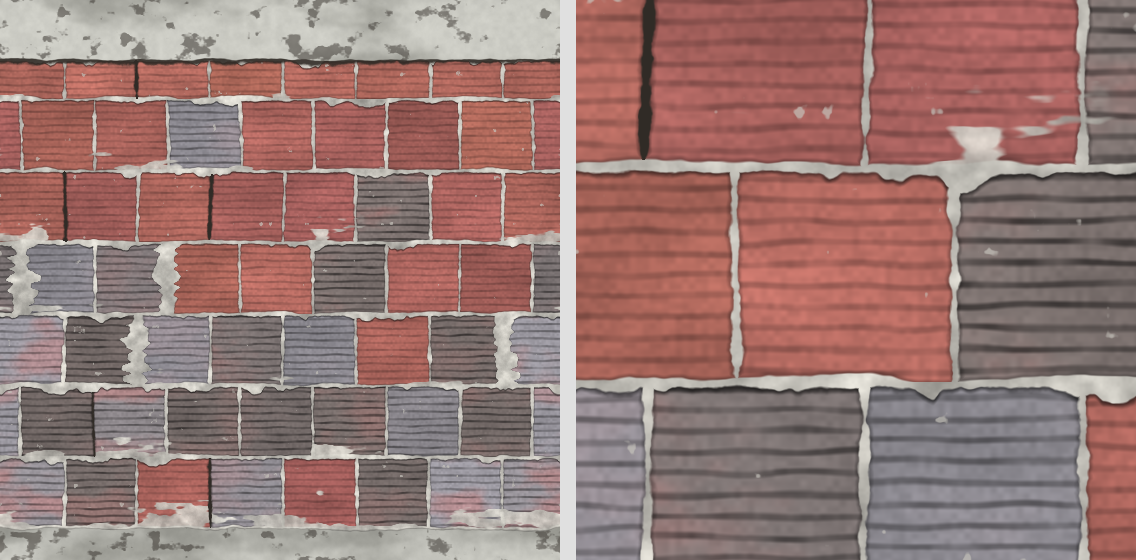
Left, the full canvas; right, a detail of the centre.
This texture is drawn by a WebGL 1 fragment shader. Its source:

```glsl
precision highp float;
uniform vec2 u_resolution;

#define WALL_BOTTOM 0.056
#define WALL_TOP 0.894
#define COURSE 0.1278
#define PITCH 0.1305
#define RIDGES 10.0
#define SIDE_JOINT 0.0026
#define BED_JOINT 0.0030
#define DROOP 0.013
#define SMEAR 0.036
#define GAP_CHANCE 0.07

const vec3 RED = vec3(0.61, 0.355, 0.345);
const vec3 ORANGE = vec3(0.70, 0.42, 0.36);
const vec3 GREY = vec3(0.58, 0.57, 0.60);
const vec3 UMBER = vec3(0.47, 0.43, 0.42);
const vec3 MORTAR = vec3(0.77, 0.76, 0.73);
const vec3 CONCRETE = vec3(0.80, 0.80, 0.77);
const vec3 STAIN = vec3(0.65, 0.65, 0.62);
const vec3 SHADOW = vec3(0.19, 0.17, 0.15);

float hash(vec2 p) {
  vec3 q = fract(p.xyx * 0.1031);
  q += dot(q, q.yzx + 33.33);
  return fract((q.x + q.y) * q.z);
}

// Value noise that wraps over the unit square for whole cell counts
float noise(vec2 uv, vec2 cells) {
  vec2 p = uv * cells, i = floor(p), f = p - i;
  f = f * f * (3.0 - 2.0 * f);
  vec2 a = mod(i, cells), b = mod(i + 1.0, cells);
  return mix(mix(hash(a), hash(vec2(b.x, a.y)), f.x),
             mix(hash(vec2(a.x, b.y)), hash(b), f.x), f.y);
}

float fbm(vec2 uv, vec2 cells) {
  float sum = 0.0, amp = 0.533;
  for (int i = 0; i < 4; i++) {
    sum += amp * noise(uv, cells);
    cells *= 2.0;
    amp *= 0.5;
  }
  return sum;
}

// Fired clay with horizontal ridges; v runs up the face from 0 to 1
vec3 clay(vec2 uv, vec2 id, float v, float ridges) {
  float tint = hash(id + 3.7), tone = hash(id + 31.3);
  float greyChance = max(0.10, 1.1 - 0.33 * abs(id.y - 1.3));
  float isGrey = step(hash(id + 11.9), greyChance);
  float cloud = fbm(uv, vec2(12.0, 20.0));
  vec3 red = mix(RED, ORANGE, max(tint * tint, 0.6 * step(5.5, id.y)));
  vec3 grey = mix(GREY, UMBER, smoothstep(0.25, 0.8, tint));
  grey = mix(grey, RED, 0.5 * tone * smoothstep(0.45, 0.75, cloud));
  vec3 color = mix(red, grey, isGrey) * (0.91 + 0.17 * tone);

  float wobble = 0.25 * noise(uv, vec2(30.0, 60.0));
  float t = abs(fract(v * ridges + tone + wobble) - 0.5);
  float groove = 1.0 - smoothstep(0.04, 0.26, t);
  float depth = 0.17 + 0.14 * isGrey * (0.5 + tint);
  color *= 1.04 - depth * groove * (0.5 + noise(uv, vec2(50.0, 90.0)));
  color *= 0.84 + 0.32 * cloud;
  color *= 0.94 + 0.12 * noise(uv, vec2(256.0));
  float flecks = smoothstep(0.79, 0.86, fbm(uv, vec2(60.0)));
  return mix(color, MORTAR, 0.7 * flecks);
}

vec3 concrete(vec2 uv, float height) {
  float mottled = fbm(uv, vec2(6.0, 14.0));
  vec3 color = mix(CONCRETE, STAIN, smoothstep(0.42, 0.78, mottled));
  color *= 1.0 - 0.09 * smoothstep(0.08, 0.16, height);
  float low = 1.0 - smoothstep(0.0, 0.06, height);
  float pits = smoothstep(0.66, 0.76, fbm(uv, vec2(36.0, 44.0)) + 0.09 * low);
  color = mix(color, SHADOW, 0.5 * pits);
  return color * (0.95 + 0.1 * fbm(uv, vec2(80.0)));
}

void main() {
  vec2 uv = gl_FragCoord.xy / u_resolution;
  float soft = max(0.0008, 0.8 / min(u_resolution.x, u_resolution.y));
  float coarse = fbm(uv, vec2(24.0)) - 0.5;
  float fine = fbm(uv, vec2(72.0)) - 0.5;

  // Course and brick: alternate courses hold seven and eight bricks
  float row = clamp(floor((uv.y - WALL_BOTTOM) / COURSE), 0.0, 6.0);
  float bottom = WALL_BOTTOM + row * COURSE;
  float height = min(COURSE, WALL_TOP - bottom);
  float v = (uv.y - bottom) / height;
  float odd = mod(row, 2.0), count = 7.0 + odd;
  float bend = 0.006 * (noise(uv, vec2(8.0, 7.0)) - 0.5);
  float x = fract(uv.x + bend - mix(0.115, 0.038, odd));
  float column = min(floor(x / PITCH), count - 1.0);
  float fromLeft = x - column * PITCH;
  float toRight = (column > count - 1.5 ? 1.0 : (column + 1.0) * PITCH) - x;

  // Mortar edges: ragged sides, drooping beds and a few wide smears
  float joint = mod(column + step(toRight, fromLeft), count);
  float chance = hash(vec2(joint, row) + 57.1);
  float smeared = step(0.72, chance) * step(abs(row - 2.5), 0.6);
  float streak = noise(uv, vec2(18.0, 150.0)) * noise(uv, vec2(24.0, 30.0));
  float side = min(fromLeft, toRight) - SIDE_JOINT - 0.007 * fine
             - smeared * (0.004 + SMEAR * streak);
  float lump = fbm(vec2(uv.x, (row + 0.5) / 7.0), vec2(22.0, 7.0));
  float under = bottom + height - uv.y - BED_JOINT - 0.005 * fine
              - DROOP * smoothstep(0.5, 0.85, lump);
  float over = uv.y - bottom - BED_JOINT - 0.012 * coarse;
  float face = smoothstep(-soft, soft, min(side, min(under, over)));

  // Brick face with contact shadows and splashed mortar
  vec3 brick = clay(uv, vec2(column, row), v, RIDGES * height / COURSE);
  brick *= 1.0 - 0.55 * (1.0 - smoothstep(0.0, 0.004, under));
  brick *= 1.0 - 0.28 * (1.0 - smoothstep(0.0, 0.003, min(side, over)));
  float splash = fbm(uv, vec2(14.0, 40.0)) + 0.2 * (1.0 - 3.0 * v);
  splash = smoothstep(0.66, 0.71, splash - 0.15 * step(0.5, row));
  vec3 mortar = MORTAR * (0.98 + 0.4 * coarse + 0.45 * fine);
  float open = step(chance, GAP_CHANCE) * step(side, min(under, over));
  vec3 filling = mix(mortar, SHADOW, open);
  vec3 color = mix(filling, mix(brick, mortar, 0.9 * splash), face);

  // Concrete beams, with a dark crevice beneath the upper one
  float upper = uv.y - WALL_TOP + 0.010 * coarse;
  float lower = WALL_BOTTOM - 0.002 - uv.y + 0.012 * coarse;
  float crevice = smoothstep(-0.011, -0.004, upper + 0.012 * fine);
  color = mix(color, SHADOW, 0.9 * crevice);
  color *= 1.0 - 0.3 * (1.0 - smoothstep(0.0, 0.003, abs(lower)));
  float beam = smoothstep(-soft, soft, max(upper, lower));
  color = mix(color, concrete(uv, fract(uv.y - WALL_TOP + 0.02) - 0.02), beam);
  gl_FragColor = vec4(clamp(color, 0.0, 1.0), 1.0);
}
```
